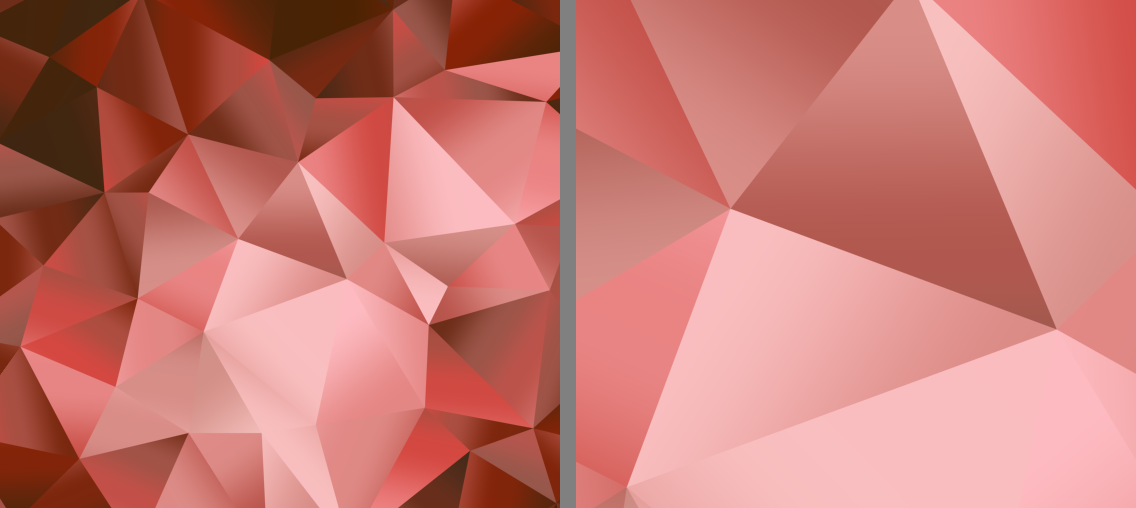
Left, the full canvas; right, a detail of the centre.
Write a WebGL 1 fragment shader that draws this background.

```glsl
precision highp float;
// Low-poly backdrop of irregular triangles in browns, reds and pinks.
// A rotated, strongly jittered grid is split along its shorter diagonals; each
// triangle takes a tone from a soft light field and fades along its own direction.

#define CELLS 5.5         // grid cells per canvas height
#define TILT 0.42         // grid rotation in radians
#define JITTER 0.86       // vertex displacement, 1 = a full cell
#define TONE_SPREAD 0.40  // random tone difference between triangles
#define FADE 0.24         // tone change per cell inside a triangle
#define DUST 0.34         // random loss of saturation
#define VIVID 0.16        // random gain of saturation
#define EDGE 0.75         // edge softness relative to the sample spacing

uniform vec2 u_resolution;

float hash(vec2 p) {
  return fract(sin(dot(p, vec2(127.1, 311.7))) * 43758.5453);
}

vec2 gridVertex(vec2 id) {
  vec2 offset = vec2(hash(id + 3.7), hash(id + 41.3)) - 0.5;
  return id + 0.5 + JITTER * offset;
}

// Tone 0..1 to colour; stops are spaced by the share of each colour.
vec3 palette(float t) {
  vec3 c = mix(vec3(0.28, 0.14, 0.03), vec3(0.36, 0.15, 0.05), clamp(t / 0.10, 0.0, 1.0));
  c = mix(c, vec3(0.49, 0.15, 0.05), smoothstep(0.08, 0.19, t));
  c = mix(c, vec3(0.66, 0.31, 0.26), smoothstep(0.22, 0.34, t));
  c = mix(c, vec3(0.79, 0.30, 0.27), smoothstep(0.34, 0.45, t));
  c = mix(c, vec3(0.89, 0.53, 0.52), smoothstep(0.46, 0.66, t));
  return mix(c, vec3(0.98, 0.74, 0.75), smoothstep(0.70, 0.96, t));
}

// Broad light: a large glow low in the middle, a smaller one at upper right.
float lightField(vec2 uv) {
  vec2 low = (uv - vec2(0.50, 0.27)) / 0.42;
  vec2 side = (uv - vec2(0.87, 0.72)) / 0.25;
  return exp(-dot(low, low)) + 0.6 * exp(-dot(side, side));
}

// Signed distance to the line a-b, positive on its left.
float leftOf(vec2 p, vec2 a, vec2 b) {
  vec2 e = b - a;
  return (e.x * (p.y - a.y) - e.y * (p.x - a.x)) / max(length(e), 1e-4);
}

vec3 triangleColor(vec2 p, vec2 center, vec2 uv) {
  float angle = 6.2832 * hash(center + 7.1);
  float ramp = dot(p - center, vec2(cos(angle), sin(angle)));
  float tone = lightField(uv) + TONE_SPREAD * (hash(center) - 0.5) + FADE * ramp;
  vec3 color = palette(clamp(tone, 0.0, 1.0));

  // Vary saturation between triangles, and slightly along the fade.
  float gray = dot(color, vec3(0.30, 0.59, 0.11));
  float dull = mix(-VIVID, DUST, hash(center + 19.9)) - 0.12 * ramp;
  return mix(color, gray * vec3(1.10, 0.99, 0.88), dull);
}

// Adds a counter-clockwise triangle, weighted by its coverage.
void addTriangle(vec2 p, vec2 a, vec2 b, vec2 c, mat2 turn, float soft, inout vec4 sum) {
  float d = min(leftOf(p, a, b), min(leftOf(p, b, c), leftOf(p, c, a)));
  float cover = smoothstep(-soft, soft, d);
  if (cover <= 0.0) return;
  vec2 center = (a + b + c) / 3.0;
  vec2 uv = (center * turn) / CELLS;
  uv.x *= u_resolution.y / u_resolution.x;
  sum += cover * vec4(triangleColor(p, center, uv), 1.0);
}

void main() {
  mat2 turn = mat2(cos(TILT), sin(TILT), -sin(TILT), cos(TILT));
  vec2 p = turn * (gl_FragCoord.xy / u_resolution.y * CELLS);
  vec2 home = floor(p - 0.5);
  float soft = EDGE * CELLS / u_resolution.y;
  vec4 sum = vec4(0.0);

  // Visit every cell whose displaced corners can reach this point.
  for (int j = -1; j <= 1; j++) {
    for (int i = -1; i <= 1; i++) {
      vec2 id = home + vec2(float(i), float(j));
      vec2 a = gridVertex(id);
      vec2 b = gridVertex(id + vec2(1.0, 0.0));
      vec2 c = gridVertex(id + vec2(1.0, 1.0));
      vec2 d = gridVertex(id + vec2(0.0, 1.0));
      if (distance(a, c) < distance(b, d)) {
        addTriangle(p, a, b, c, turn, soft, sum);
        addTriangle(p, a, c, d, turn, soft, sum);
      } else {
        addTriangle(p, a, b, d, turn, soft, sum);
        addTriangle(p, b, c, d, turn, soft, sum);
      }
    }
  }
  gl_FragColor = vec4(sum.rgb / max(sum.a, 1e-4), 1.0);
}
```
